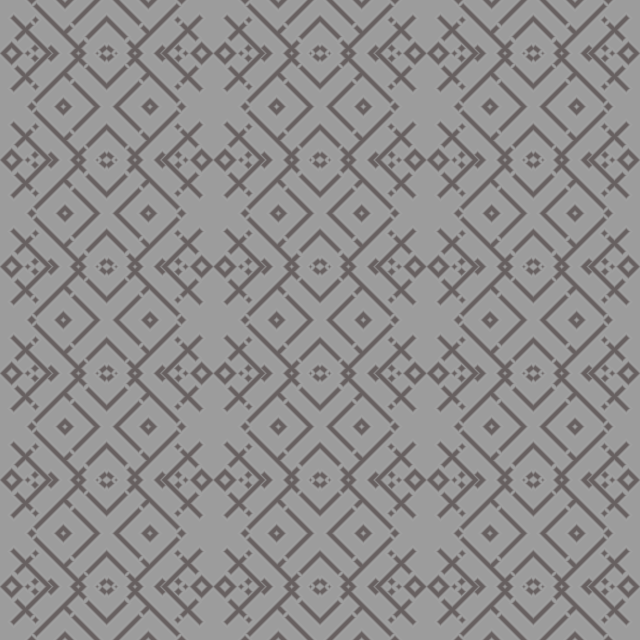
Give the GLSL for this pattern, as a three.js fragment shader.

```glsl
// Woven lattice of diagonal strokes, diamonds and chevrons on plain grey.
// Each tile is folded into one mirrored quarter, 192 by 96 units, and the
// nearest stroke is found there with distance functions; 3 by 6 tiles.
varying vec2 vUv;

const float HALF_WIDTH = 3.9;

// Straight stroke from a to b with square ends; zero on its centre line.
float stroke(vec2 p, vec2 a, vec2 b) {
  vec2 along = normalize(b - a);
  vec2 q = p - 0.5 * (a + b);
  float side = abs(q.x * along.y - q.y * along.x);
  float end = abs(dot(q, along)) - 0.5 * length(b - a) + HALF_WIDTH;
  return max(side, end);
}

// Distance to a diamond outline of the given radius.
float diamondRing(vec2 p, vec2 centre, float radius) {
  vec2 q = abs(p - centre);
  return abs(q.x + q.y - radius) * 0.7071;
}

// Filled diamond, offset to share the stroke edge.
float diamondDot(vec2 p, vec2 centre, float radius) {
  vec2 q = abs(p - centre);
  return (q.x + q.y - radius) * 0.7071 + HALF_WIDTH;
}

// Column of eyes, chevrons and large crossing diagonals.
float latticeColumn(vec2 p, float oddRow) {
  float d = stroke(p, vec2(1.0, 11.5), vec2(10.5, 3.5));
  d = min(d, diamondDot(p, vec2(17.0, 0.0), 2.0));
  vec2 peak = p + vec2(0.0, 3.0 * oddRow - 1.5);
  d = min(d, stroke(peak, vec2(-4.0, 65.0), vec2(35.0, 26.0)));

  // Long diagonal with its knot, inner stubs and end bead
  d = min(d, stroke(p, vec2(40.0, -2.0), vec2(129.0, 87.0)));
  d = min(d, stroke(p, vec2(39.0, 21.0), vec2(60.0, 0.0)));
  d = min(d, diamondRing(p, vec2(51.0, 0.0), 9.0));
  d = min(d, stroke(p, vec2(64.0, 48.0), vec2(77.0, 35.0)));
  d = min(d, diamondDot(p, vec2(135.0, 96.0), 7.5));

  // Sideways chevron around a small diamond
  d = min(d, stroke(p, vec2(13.0, 100.0), vec2(60.0, 53.0)));
  return min(d, diamondRing(p, vec2(75.0 + 3.0 * oddRow, 96.0), 10.0));
}

// Barbed arrow and diamond that meet their mirror at the tile edge.
float sideArrow(vec2 p) {
  float d = stroke(p, vec2(100.0, -4.0), vec2(170.0, 66.0));
  d = min(d, stroke(p, vec2(87.0, -4.0), vec2(103.0, 12.0)));
  d = min(d, stroke(p, vec2(163.0, 25.0), vec2(135.0, 53.0)));
  d = min(d, diamondRing(p, vec2(171.0, 0.0), 15.0));
  d = min(d, diamondDot(p, vec2(128.0, 60.0), 5.5));
  d = min(d, diamondDot(p, vec2(129.0, 9.0), 6.5));
  return min(d, diamondDot(p, vec2(142.0, 0.0), 4.5));
}

void main() {
  vec2 tile = vUv * vec2(3.0, 6.0);
  vec2 p = abs(fract(tile) - 0.5) * vec2(384.0, 192.0);
  float oddRow = mod(floor(tile.y + 0.5), 2.0);
  float d = min(latticeColumn(p, oddRow), sideArrow(p));

  // Soft thread edge with a faint pale rim
  float ink = 1.0 - smoothstep(1.8, 6.0, d);
  float rim = smoothstep(5.0, 7.0, d) * (1.0 - smoothstep(7.0, 10.0, d));
  vec3 ground = vec3(0.61) + 0.018 * rim;
  gl_FragColor = vec4(mix(ground, vec3(0.405, 0.375, 0.375), ink), 1.0);
}
```
